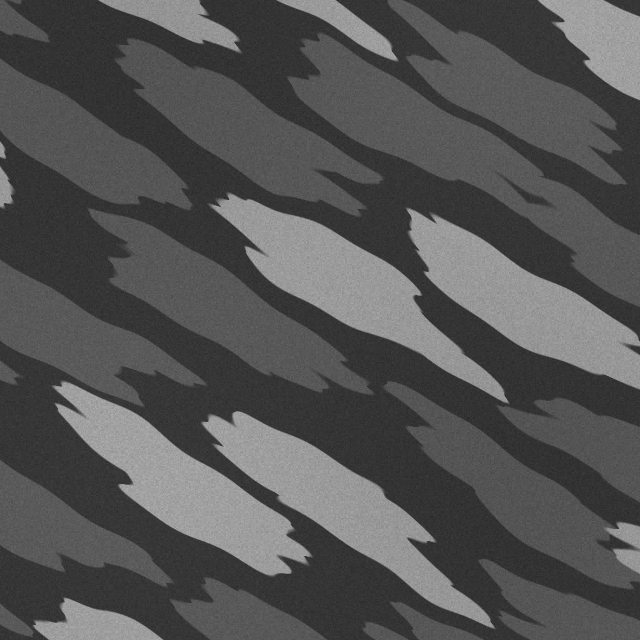
Write a three.js fragment shader that draws this pattern.

```glsl
// Grey camouflage: slanted, finger-ended streaks in two tones on charcoal, with fine grain.
varying vec2 vUv;

const vec3 BASE_COLOR = vec3(0.206);
const vec3 MID_COLOR = vec3(0.342);
const vec3 LIGHT_COLOR = vec3(0.605);

const float SLANT = 0.54;               // downward tilt to the right, radians
const vec2 CELL = vec2(0.52, 0.135);    // streak spacing along and across the slant
const vec2 JITTER = vec2(0.10, 0.030);  // random displacement of a streak
const float LOBES = 5.0;                // fingers in one streak
const float LOBE_GAP = 0.0175;
const float LOBE_STAGGER = 0.15;
const float LOBE_SHEAR = 0.016;
const vec2 LOBE_LENGTH = vec2(0.125, 0.225);
const float LOBE_WIDTH = 0.0155;
const float ROUNDING = 0.0045;
const float BLEND = 0.008;
const float EDGE = 0.0013;
const float GRAIN = 0.045;
const float GRAIN_CELLS = 512.0;
const float TONE_DRIFT = 0.045;

float hash(vec2 p) {
  vec3 q = fract(p.xyx * vec3(0.1031, 0.1030, 0.0973));
  q += dot(q, q.yzx + 33.33);
  return fract((q.x + q.y) * q.z);
}

float smoothMin(float a, float b, float k) {
  float h = max(k - abs(a - b), 0.0) / k;
  return min(a, b) - h * h * k * 0.25;
}

// Approximate signed distance to an ellipse
float ellipse(vec2 p, vec2 radii) {
  float k = length(p / radii);
  float slope = length(p / (radii * radii));
  return k * (k - 1.0) / max(slope, 0.001);
}

// Layered sines bend the outlines and nick the tips
vec2 warp(vec2 p) {
  float bend = 0.0065 * sin(p.x * 15.0 + 2.0 * sin(p.y * 9.0));
  bend += 0.0028 * sin(p.x * 41.0 + p.y * 23.0 + 1.3);
  float nick = 0.010 * sin(p.y * 130.0 + 2.0 * sin(p.x * 11.0));
  nick += 0.004 * sin(p.y * 290.0 + p.x * 17.0);
  return p + vec2(nick, bend);
}

// One streak: staggered long lobes melted together
float streak(vec2 p, vec2 id) {
  float d = 1.0;
  for (float i = 0.0; i < LOBES; i++) {
    vec2 seed = id * 7.0 + vec2(i * 3.7, i * 1.9) + 50.0;
    float row = i - 0.5 * (LOBES - 1.0);
    float shift = (hash(seed) - 0.5) * LOBE_STAGGER - row * LOBE_SHEAR;
    float size = mix(LOBE_LENGTH.x, LOBE_LENGTH.y, hash(seed + 11.3));
    float width = LOBE_WIDTH * mix(0.85, 1.2, hash(seed + 23.7));
    float lobe = ellipse(p - vec2(shift, row * LOBE_GAP), vec2(size, width));
    d = smoothMin(d, lobe - ROUNDING, BLEND);
  }
  return d;
}

float coverage(float d) {
  return 1.0 - smoothstep(-EDGE, EDGE, d);
}

void main() {
  float c = cos(SLANT);
  float s = sin(SLANT);
  vec2 p = warp(vec2(c * vUv.x - s * vUv.y, s * vUv.x + c * vUv.y));

  // Nearest streak of each tone, over shifted rows of cells
  float midDist = 1.0;
  float lightDist = 1.0;
  float baseRow = floor(p.y / CELL.y);
  for (float j = -1.0; j <= 1.0; j++) {
    float row = baseRow + j;
    float rowShift = fract(row * 0.382) * CELL.x;
    float baseColumn = floor((p.x - rowShift) / CELL.x);
    for (float i = -1.0; i <= 1.0; i++) {
      vec2 id = vec2(baseColumn + i, row);
      vec2 center = (id + 0.5) * CELL + vec2(rowShift, 0.0);
      center += (vec2(hash(id + 71.0), hash(id + 97.0)) - 0.5) * JITTER;
      float d = streak(p - center, id);
      if (mod(id.x + 2.0 * id.y, 3.0) < 0.5) lightDist = min(lightDist, d);
      else midDist = min(midDist, d);
    }
  }

  vec3 color = mix(BASE_COLOR, MID_COLOR, coverage(midDist));
  color = mix(color, LIGHT_COLOR, coverage(lightDist));

  // Slow tone drift and fine grain
  float drift = sin(vUv.x * 5.0 + 0.6) * sin(vUv.y * 4.5 + 0.4);
  color *= 1.0 + TONE_DRIFT * drift;
  vec2 speck = floor(vUv * GRAIN_CELLS);
  float grain = hash(speck + 3.0) + hash(speck + 611.0) - 1.0;
  color += grain * GRAIN * (0.4 + color);

  gl_FragColor = vec4(color, 1.0);
}
```
